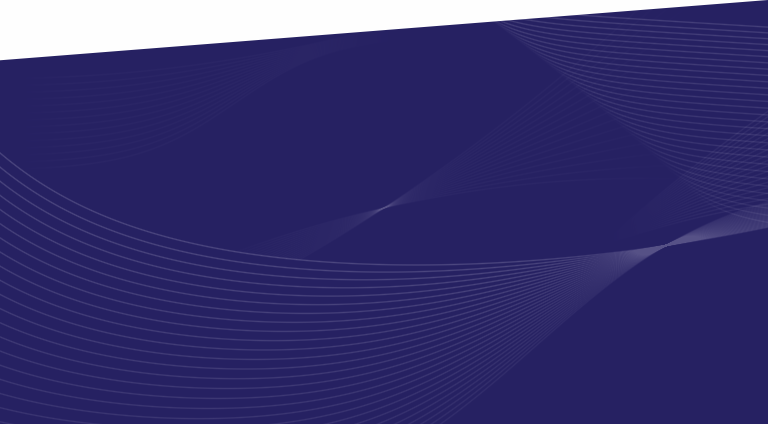
Reproduce this background procedurally as a Shadertoy shader.

```glsl
// Draws fine woven wave lines on deep indigo below a slanted white top edge.

const vec2 GRID = vec2(768.0, 422.0);       // design grid spanning the canvas, y down
const vec3 INDIGO = vec3(0.150, 0.130, 0.386);
const vec3 LINE_TINT = vec3(0.46, 0.44, 0.62);
const vec3 PAPER = vec3(0.995);
const float SLANT_HEIGHT = 60.0;            // drop of the white edge at the left
const float LINE_WIDTH = 1.25;
const int SWEEP_LINES = 27;
const int CORNER_LINES = 30;
const int FAN_LINES = 16;
const int VEIL_LINES = 14;
const int HATCH_LINES = 18;

// Antialiased stroke for the curve whose height and offset height are given
float stroke(float y, float curveY, float nextY, float pixel) {
    float slope = nextY - curveY;
    float d = abs(y - curveY) * inversesqrt(1.0 + slope * slope);
    float radius = max(LINE_WIDTH, pixel);
    return max(0.0, 1.0 - d / radius) * LINE_WIDTH / radius;
}

// Broad sweep: shallow bowl above, steep S-curve below
float bowl(float x) {
    float d = x - 384.0;
    return 266.0 - 0.00027 * d * d - 74.0 * exp(-x / 115.0);
}

float sweep(float x, float t) {
    float sCurve = 170.0 + 350.0 / (1.0 + exp((x - 535.0) / 100.0));
    return mix(bowl(x), sCurve, t);
}

// Corner lines leave a diagonal envelope and flatten toward the right
float corner(float x, float startX) {
    float u = startX - 495.0;
    float startY = 22.0 + 0.76 * u + 0.0005 * u * u;
    float run = max(x - startX, 0.0);
    return startY + 0.06 * run + 32.0 * (1.0 - exp(-run / 40.0));
}

// Faint central fan through one shared point
float fan(float x, float t) {
    float d = x - 384.0;
    return 207.0 + mix(-0.23 * d + 0.00045 * d * d,
                       -0.65 * d - 0.0005 * d * d, t);
}

// Faint veil near the upper left
float veil(float x, float t) {
    float upper = 78.0 - 0.00035 * x * x;
    float lower = 35.0 + 135.0 / (1.0 + exp((x - 235.0) / 50.0));
    return mix(upper, lower, t);
}

// Rising hatch at the right
float hatch(float x, float t) {
    float d = x - 600.0;
    return 245.0 - 0.35 * d - mix(0.0, 0.55, t) * d + 0.0006 * d * d;
}

void mainImage(out vec4 fragColor, in vec2 fragCoord) {
    vec2 p = fragCoord / iResolution.xy * GRID;
    p.y = GRID.y - p.y;
    float pixel = GRID.y / iResolution.y;
    float x = p.x;
    float y = p.y;
    float ink = 0.0;

    // Main sweep
    for (int i = 0; i < SWEEP_LINES; i++) {
        float t = float(i) / float(SWEEP_LINES - 1);
        float fade = mix(0.48, 0.16, t) * mix(1.0, 0.55, smoothstep(480.0, 700.0, x));
        ink += fade * stroke(y, sweep(x, t), sweep(x + 1.0, t), pixel);
    }

    // Upper right corner
    for (int i = 0; i < CORNER_LINES; i++) {
        float t = float(i) / float(CORNER_LINES - 1);
        float startX = mix(430.0, 690.0, t);
        float fade = mix(0.38, 0.17, t) * smoothstep(0.0, 45.0, x - startX);
        ink += fade * stroke(y, corner(x, startX), corner(x + 1.0, startX), pixel);
    }

    // Central fan, kept above the bowl
    float fanFade = 0.065 * smoothstep(210.0, 300.0, x)
                  * (1.0 - smoothstep(540.0, 700.0, x)) * step(y, bowl(x));
    for (int i = 0; i < FAN_LINES; i++) {
        float t = float(i) / float(FAN_LINES - 1);
        ink += fanFade * stroke(y, fan(x, t), fan(x + 1.0, t), pixel);
    }

    // Upper left veil
    float veilFade = 0.055 * smoothstep(20.0, 80.0, x)
                   * (1.0 - smoothstep(260.0, 400.0, x));
    for (int i = 0; i < VEIL_LINES; i++) {
        float t = float(i) / float(VEIL_LINES - 1);
        ink += veilFade * stroke(y, veil(x, t), veil(x + 1.0, t), pixel);
    }

    // Right hatch
    float hatchFade = 0.14 * smoothstep(610.0, 740.0, x);
    for (int i = 0; i < HATCH_LINES; i++) {
        float t = float(i) / float(HATCH_LINES - 1);
        ink += hatchFade * stroke(y, hatch(x, t), hatch(x + 1.0, t), pixel);
    }

    // Compose under the slanted edge
    vec3 color = mix(INDIGO, LINE_TINT, min(ink, 0.6));
    float edge = SLANT_HEIGHT * (1.0 - x / GRID.x);
    color = mix(PAPER, color, clamp((y - edge) / pixel + 0.5, 0.0, 1.0));
    fragColor = vec4(color, 1.0);
}
```
